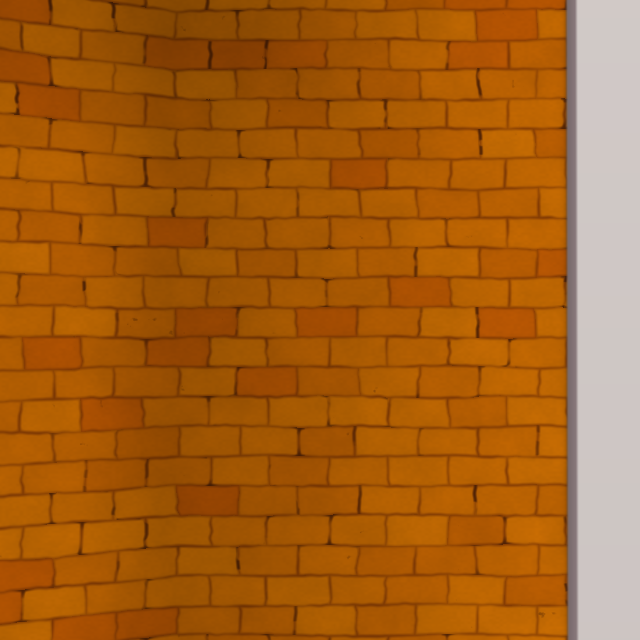
Give the GLSL for this texture, as a WebGL 1 fragment shader.

```glsl
precision highp float;
// Glazed orange brick wall folding at a shaded corner, ending at a pale door frame.
uniform vec2 u_resolution;

#define BRICK_SIZE vec2(0.0935, 0.0465)
#define FIRST_JOINT vec2(0.3255, 0.9844)
#define CORNER_X 0.275
#define HORIZON 0.475
#define FRAME_X 0.886
#define STRIP_WIDTH 0.0155
#define JOINT_HALF_WIDTH 0.0010
#define SOFTNESS 0.0022
#define WOBBLE 0.11
#define STAIN 0.75

const vec3 BRICK_DARK = vec3(0.665, 0.325, 0.005);
const vec3 BRICK_LIGHT = vec3(0.735, 0.400, 0.01);
const vec3 BRICK_RED = vec3(0.67, 0.295, 0.01);
const vec3 MORTAR = vec3(0.46, 0.195, 0.015);
const vec3 GRIME = vec3(0.23, 0.09, 0.02);
const vec3 STRIP = vec3(0.51, 0.45, 0.46);
const vec3 FRAME = vec3(0.81, 0.78, 0.77);

float hash(vec2 p) {
  vec3 q = fract(vec3(p.xyx) * 0.1031);
  q += dot(q, q.yzx + 33.33);
  return fract((q.x + q.y) * q.z);
}

float noise(vec2 p) {
  vec2 i = floor(p), f = fract(p);
  f = f * f * (3.0 - 2.0 * f);
  return mix(mix(hash(i), hash(i + vec2(1, 0)), f.x),
             mix(hash(i + vec2(0, 1)), hash(i + vec2(1, 1)), f.x), f.y);
}

float fbm(vec2 p) {
  float sum = 0.0, amp = 0.5;
  for (int i = 0; i < 4; i++) {
    sum += amp * noise(p);
    p = p * 2.03 + 17.1;
    amp *= 0.5;
  }
  return sum / 0.9375;
}

// Wall coordinates in bricks; courses spread apart along the left wall.
vec2 wallCoords(vec2 p) {
  float nearness = max(CORNER_X - p.x, 0.0) / CORNER_X;
  float y = HORIZON + (p.y - HORIZON) / (1.0 + 0.075 * nearness);
  vec2 w = vec2(p.x - FIRST_JOINT.x, FIRST_JOINT.y - y) / BRICK_SIZE;
  w.x *= w.x < 0.0 ? 0.955 : 1.0;
  return w;
}

vec3 brickWall(vec2 p, float pixel) {
  vec2 w = wallCoords(p);

  // Nearest bed joint: tilted per brick, slightly ragged
  float bed = floor(w.y + 0.5);
  float along = w.x + 0.5 * mod(bed + 1.0, 2.0);
  vec2 bedId = vec2(floor(along), bed) + 71.0;
  float tilt = mix(hash(bedId), hash(bedId + vec2(1, 0)), fract(along)) - 0.5;
  float ragged = noise(vec2(w.x * 7.0, bed * 7.3)) - 0.5;
  float bedOffset = w.y - bed - WOBBLE * (tilt + 0.4 * ragged);

  // Nearest upright joint within the course
  float course = bed - 1.0 + step(0.0, bedOffset);
  float u = w.x + 0.5 * mod(course + 1.0, 2.0);
  float upright = floor(u + 0.5);
  vec2 jointId = vec2(upright, course) + 61.0;
  float lean = (hash(jointId + 19.0) - 0.5) * (w.y - course - 0.5) * 0.09;
  float bend = (noise(vec2(w.y * 4.0, upright * 5.7 + 40.0)) - 0.5) * 0.04;
  float uprightOffset = u - upright - (hash(jointId) - 0.5) * 0.09 - lean - bend;
  vec2 id = vec2(upright - 1.0 + step(0.0, uprightOffset), course) + 23.0;

  // Distance to the joints with slightly rounded brick corners
  vec2 d = abs(vec2(uprightOffset, bedOffset)) * BRICK_SIZE;
  float blend = max(0.004 - abs(d.x - d.y), 0.0) / 0.004;
  float gap = min(d.x, d.y) - blend * blend * 0.0008;

  // Glaze: tone per brick, cloudy patches and fine grain
  vec3 color = mix(BRICK_DARK, BRICK_LIGHT, 0.1 + 0.9 * sqrt(hash(id)));
  color = mix(color, BRICK_RED, 0.7 * step(0.90, hash(id + 91.0)));
  color *= 0.95 + 0.10 * fbm(p * 24.0);
  color *= 0.985 + 0.03 * noise(p * vec2(180.0, 260.0));
  color *= 1.0 - 0.06 * exp(-max(gap, 0.0) / 0.003);

  // Joints of uneven strength, some nearly glazed over
  float soft = SOFTNESS + pixel;
  float wear = noise(p * 34.0 + 9.0);
  float thickness = JOINT_HALF_WIDTH * (0.6 + 0.8 * wear);
  float joint = 1.0 - smoothstep(thickness - 0.5 * soft, thickness + soft, gap);
  color = mix(color, MORTAR, joint * (0.35 + 0.5 * wear));

  // Grime collects in a few upright joints and crossings
  float patchy = smoothstep(0.35, 0.65, noise(p * 85.0));
  float seam = 1.0 - smoothstep(0.0, 0.0032 + pixel, d.x);
  float dirty = smoothstep(0.72, 1.0, hash(jointId + 37.0));
  float crossing = exp(-dot(d, d) / 0.00009) * smoothstep(0.5, 0.85, hash(jointId + 7.0));
  float blot = (1.0 - smoothstep(0.001, 0.0045, gap)) * crossing;
  float fleck = smoothstep(0.83, 0.94, fbm(p * 46.0 + 3.0));
  float grime = max(max(seam * dirty, blot) * patchy, fleck * 0.45);
  return mix(color, GRIME, STAIN * grime);
}

// Soft shadow in the fold, deeper toward the top
float wallLight(vec2 p) {
  float left = mix(0.98, 0.84, smoothstep(0.10, CORNER_X, p.x));
  float right = mix(0.84, 1.04, smoothstep(CORNER_X - 0.05, 0.88, p.x));
  float light = p.x < CORNER_X ? left : right;
  return light - 0.12 * smoothstep(0.7, 1.0, p.y) * (1.0 - smoothstep(0.25, 0.85, p.x));
}

void main() {
  vec2 p = gl_FragCoord.xy / u_resolution;
  float pixel = 1.0 / min(u_resolution.x, u_resolution.y);
  vec3 color = brickWall(p, pixel) * wallLight(p);

  // Grey strip with a shadowed edge, then the pale frame
  float x = p.x - FRAME_X - 0.002 * (0.5 - p.y);
  float soft = 0.0015 + pixel;
  color *= 1.0 - 0.3 * exp(-abs(x) / 0.003);
  vec3 strip = STRIP * (0.92 + 0.12 * smoothstep(0.0, STRIP_WIDTH, x));
  color = mix(color, strip, smoothstep(-soft, soft, x));
  vec3 frame = FRAME * (0.99 + 0.02 * p.y);
  color = mix(color, frame, smoothstep(-soft, soft, x - STRIP_WIDTH));
  gl_FragColor = vec4(color, 1.0);
}
```
